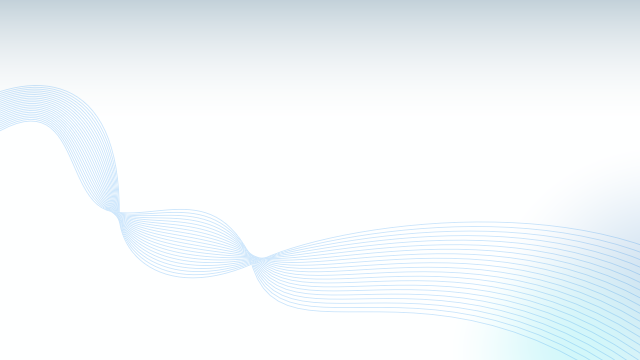
Give the GLSL for this background, as a WebGL 2 fragment shader.

```glsl
#version 300 es
precision highp float;
// A pale backdrop: a grey-blue fade from the top, soft glows at the lower right,
// and a twisting ribbon of fine lines. Each line is a blend of two edge curves,
// drawn as short segments; the ribbon pinches where the edges cross.

#define LINES 21
#define STEPS 26
#define LINE_HALF_WIDTH 0.0105
#define FADE_DEPTH 3.25
#define LINE_TINT vec3(0.79, 0.895, 0.985)
#define TOP_SHADE vec3(0.235, 0.180, 0.148)
#define BLUE_GLOW vec3(0.81, 0.88, 0.94)
#define CYAN_GLOW vec3(0.81, 0.97, 0.98)

uniform vec2 u_resolution;
out vec4 fragColor;

// Chained cubic curves on a 16 by 9 canvas; neighbours share an end point.
const vec2 EDGE_A[10] = vec2[10](
    vec2(0.0, 6.71), vec2(1.5, 7.19), vec2(3.04, 6.65),
    vec2(2.98, 3.54), vec2(3.08, 2.38), vec2(4.42, 1.46),
    vec2(6.56, 2.52), vec2(8.33, 3.33), vec2(13.33, 4.08), vec2(16.67, 2.63));
const vec2 EDGE_B[10] = vec2[10](
    vec2(0.0, 5.73), vec2(1.98, 6.81), vec2(1.58, 3.96),
    vec2(2.79, 3.71), vec2(3.96, 3.5), vec2(5.31, 4.42),
    vec2(6.23, 2.65), vec2(6.88, -0.58), vec2(10.83, 3.38), vec2(16.46, -1.42));

vec2 cubic(vec2 a, vec2 b, vec2 c, vec2 d, float t) {
    float s = 1.0 - t;
    return s * s * s * a + 3.0 * s * t * (s * b + t * c) + t * t * t * d;
}

float segmentDistance(vec2 p, vec2 a, vec2 b) {
    vec2 ab = b - a;
    float h = clamp(dot(p - a, ab) / max(dot(ab, ab), 1e-6), 0.0, 1.0);
    return length(p - a - ab * h);
}

// Distance to the nearest line of the ribbon.
float ribbonDistance(vec2 p, float reach) {
    float nearest = 1e3;
    for (int span = 0; span < 3; span++) {
        int k = span * 3;
        vec2 a0 = EDGE_A[k];
        vec2 b0 = EDGE_B[k];
        for (int j = 1; j <= STEPS; j++) {
            float t = float(j) / float(STEPS);
            vec2 a1 = cubic(EDGE_A[k], EDGE_A[k + 1], EDGE_A[k + 2], EDGE_A[k + 3], t);
            vec2 b1 = cubic(EDGE_B[k], EDGE_B[k + 1], EDGE_B[k + 2], EDGE_B[k + 3], t);
            // Skip slices of the ribbon that cannot touch this point.
            vec2 low = min(min(a0, a1), min(b0, b1)) - reach;
            vec2 high = max(max(a0, a1), max(b0, b1)) + reach;
            if (all(greaterThan(p, low)) && all(lessThan(p, high))) {
                for (int i = 0; i < LINES; i++) {
                    float w = float(i) / float(LINES - 1);
                    nearest = min(nearest, segmentDistance(p, mix(a0, b0, w), mix(a1, b1, w)));
                }
            }
            a0 = a1;
            b0 = b1;
        }
    }
    return nearest;
}

// Soft elliptical glow, one at the centre and zero at the rim.
float glow(vec2 p, vec2 center, vec2 radius) {
    return smoothstep(1.0, 0.0, length((p - center) / radius));
}

void main() {
    vec2 p = gl_FragCoord.xy / u_resolution * vec2(16.0, 9.0);
    float pixel = 9.0 / u_resolution.y;

    // Top fade
    float fade = max(0.0, 1.0 - (9.0 - p.y) / FADE_DEPTH);
    vec3 color = vec3(0.998, 1.0, 1.0) - TOP_SHADE * fade * fade;

    // Corner glows
    color = mix(color, BLUE_GLOW, glow(p, vec2(16.7, 1.7), vec2(4.6, 3.9)));
    color = mix(color, CYAN_GLOW, 0.9 * glow(p, vec2(14.5, 0.2), vec2(3.5, 3.0)));

    // Ribbon lines
    float reach = LINE_HALF_WIDTH + pixel;
    float d = ribbonDistance(p, reach);
    float coverage = clamp(0.5 + (LINE_HALF_WIDTH - d) / pixel, 0.0, 1.0);
    color *= mix(vec3(1.0), LINE_TINT, coverage);

    fragColor = vec4(color, 1.0);
}
```
